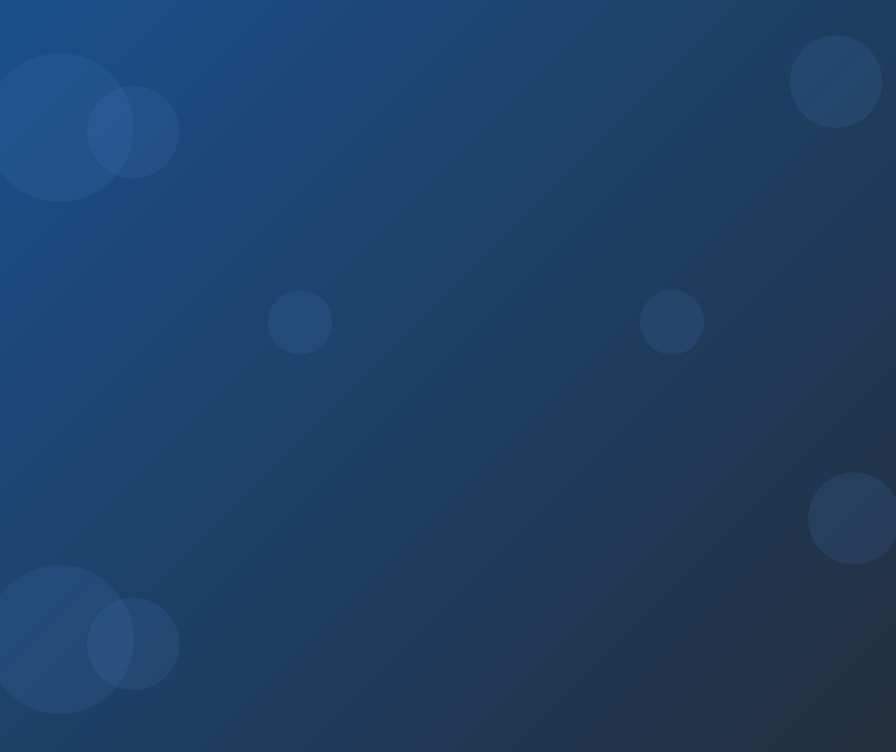
Reproduce this background procedurally as a WebGL 1 fragment shader.

```glsl
precision highp float;
// A diagonal blue gradient, bright at the top left and slate at the bottom
// right, with translucent discs laid over it in pairs. Each disc is a
// distance function blended in turn, so overlaps grow lighter.

uniform vec2 u_resolution;

// Blends one translucent disc over the base colour
vec3 addDisc(vec3 base, vec2 p, vec2 center, float radius) {
  float pixel = 1.0 / u_resolution.y;
  float edge = length(p - center) - radius;
  float coverage = 1.0 - smoothstep(-0.75 * pixel, 0.75 * pixel, edge);
  return mix(base, vec3(0.29, 0.49, 0.76), 0.14 * coverage);
}

void main() {
  // Canvas heights as units, origin at the lower left
  vec2 p = gl_FragCoord.xy / u_resolution.y;
  float aspect = u_resolution.x / u_resolution.y;

  // Gradient running at 45 degrees from the top left corner
  float t = (p.x + 1.0 - p.y) / (aspect + 1.0);
  vec3 color = mix(vec3(0.102, 0.310, 0.541), vec3(0.133, 0.184, 0.243), t);

  // Four pairs of discs, each stepping from its first center
  for (int i = 0; i < 2; i++) {
    float k = float(i);
    color = addDisc(color, p, vec2(0.0792, 0.8307 - 0.6809 * k), 0.0986);
    color = addDisc(color, p, vec2(0.1770, 0.8245 - 0.6809 * k), 0.0613);
    color = addDisc(color, p, vec2(0.3991 + 0.4945 * k, 0.5714), 0.0427);
    color = addDisc(color, p, vec2(1.1118 + 0.0241 * k, 0.8913 - 0.5807 * k), 0.0613);
  }

  gl_FragColor = vec4(color, 1.0);
}
```
